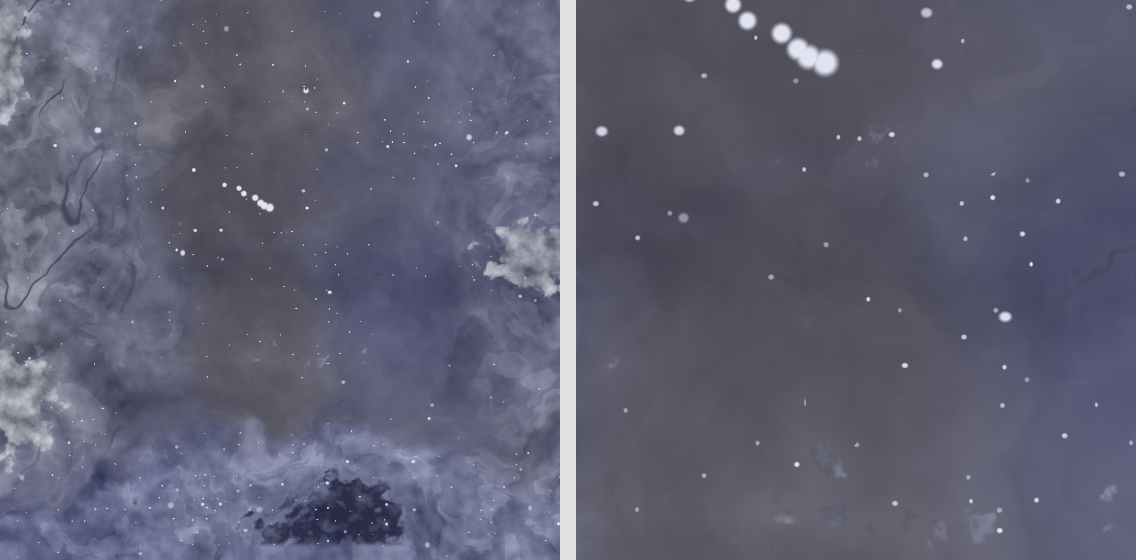
Left, the full canvas; right, a detail of the centre.
A Shadertoy shader for this texture:

```glsl
// A dim, dusty blue-grey rock wall: scraped pale stone at the left, a hazy mound below
// with a dark hollow, and scattered white glints. Soft masks warped by gradient noise
// blend the stone colours; cracks are thin contours of stretched noise.

vec2 hash2(vec2 p) {
    vec3 h = fract(vec3(p.xyx) * vec3(0.1031, 0.1030, 0.0973));
    h += dot(h, h.yzx + 33.33);
    return fract((h.xx + h.yz) * h.zy);
}

float gradientNoise(vec2 p) {
    vec2 cell = floor(p), f = fract(p);
    vec2 u = f * f * f * (f * (f * 6.0 - 15.0) + 10.0);
    float corner[4];
    for (int k = 0; k < 4; k++) {
        vec2 o = vec2(k & 1, k >> 1);
        float angle = 6.2832 * hash2(cell + o + 40.0).x;
        corner[k] = dot(vec2(cos(angle), sin(angle)), f - o);
    }
    return 1.4 * mix(mix(corner[0], corner[1], u.x), mix(corner[2], corner[3], u.x), u.y);
}

float fbm(vec2 p) {
    float sum = 0.0, amp = 0.5;
    for (int i = 0; i < 5; i++) {
        sum += amp * gradientNoise(p);
        p = mat2(1.6, 1.2, -1.2, 1.6) * p + 3.7;
        amp *= 0.5;
    }
    return sum;
}

float blob(vec2 p, vec2 centre, vec2 radius) {
    vec2 d = (p - centre) / radius;
    return exp(-dot(d, d));
}

// Thin dark contours running along a direction
float cracks(vec2 p, vec2 along, vec2 freq) {
    vec2 q = vec2(dot(p, vec2(along.y, -along.x)), dot(p, along)) * freq;
    float broken = smoothstep(0.0, 0.25, gradientNoise(q * 0.8 + 19.0));
    return broken * smoothstep(0.07, 0.01, abs(gradientNoise(q)));
}

// Small bright grains on three grids, gathered into loose clusters
float glints(vec2 p, float density) {
    float light = 0.0, scale = 14.0;
    for (int i = 0; i < 3; i++) {
        vec2 cell = floor(p * scale), f = fract(p * scale);
        vec2 where = hash2(cell + 71.0 * float(i)), kind = hash2(cell + 13.0 + 37.0 * float(i));
        vec2 d = (f - 0.25 - 0.5 * where) * vec2(1.0, 0.75 + 0.5 * kind.y);
        float radius = mix(0.05, 0.1, kind.y);
        float present = step(kind.x, density * (0.04 + 0.035 * float(i)));
        float grain = smoothstep(radius * 1.35, radius * 0.5, length(d));
        light = max(light, present * grain * mix(0.45, 1.0, where.y));
        scale *= 1.9;
    }
    return light;
}

// Beads of light along a slanted streak
float beadStreak(vec2 p) {
    float light = 0.0;
    for (int i = 0; i < 8; i++) {
        float t = float(i) / 7.0;
        vec2 jitter = hash2(vec2(i, 5)) - 0.5;
        vec2 centre = mix(vec2(0.35, 0.692), vec2(0.486, 0.633), sqrt(t)) + 0.01 * jitter;
        float radius = mix(0.0035, 0.0075, t);
        light = max(light, smoothstep(radius * 1.3, radius * 0.6, length(p - centre)));
    }
    return light;
}

void mainImage(out vec4 fragColor, in vec2 fragCoord) {
    vec2 p = fragCoord / iResolution.xy;
    vec2 warp = vec2(fbm(p * 5.0), fbm(p * 5.0 + 17.0));
    vec2 q = p + 0.13 * warp;
    float broad = fbm(p * 3.0 + 5.0), mottle = fbm(q * 9.0 + 2.0), grit = fbm(p * 30.0);

    // Regions
    float stone = smoothstep(0.40, 0.06, q.x) * smoothstep(0.10, 0.30, q.y);
    float ridge = 0.14 + 0.14 * exp(-pow((q.x - 0.56) / 0.22, 2.0));
    float mound = smoothstep(0.03, -0.04, q.y - ridge);
    float rightEdge = smoothstep(0.72, 1.0, q.x);
    float rough = clamp(0.15 + stone + 0.8 * mound + 0.7 * rightEdge, 0.0, 1.0);

    // Hazy base: brown-grey column inside bluer dust
    float brown = blob(q, vec2(0.45, 0.80), vec2(0.22, 0.42)) + 0.7 * blob(q, vec2(0.42, 0.42), vec2(0.12, 0.2));
    vec3 col = mix(vec3(0.355, 0.365, 0.475), vec3(0.325, 0.32, 0.36), clamp(brown + broad, 0.0, 1.0));
    col = mix(col, vec3(0.46, 0.47, 0.525), 0.75 * stone);
    col = mix(col, vec3(0.41, 0.425, 0.56), 0.85 * mound);
    col = mix(col, vec3(0.42, 0.43, 0.53), 0.4 * rightEdge);

    // Mottling, soft vertical bands and chipped flakes
    col += 0.11 * broad + (0.05 + 0.20 * rough) * mottle + 0.13 * rough * grit;
    col += 0.025 * gradientNoise(vec2(p.x * 13.0, p.y * 2.0));
    col += 0.07 * rough * smoothstep(0.06, 0.13, fbm(q * 13.0 + 8.0));

    // Hazy fibres sweeping over the lower left
    float fibre = gradientNoise(vec2(q.x * 5.0 + q.y * 4.0, q.y * 26.0 - q.x * 9.0));
    col += 0.10 * fibre * smoothstep(0.28, 0.15, p.y) * smoothstep(0.5, 0.2, p.x);

    // Cracks and shadows
    float crack = cracks(p + 0.06 * warp, vec2(0.5, 0.866), vec2(15.0, 4.5)) * stone;
    crack += 0.7 * cracks(q, vec2(0.9, 0.43), vec2(16.0, 6.0)) * blob(p, vec2(0.67, 0.54), vec2(0.09, 0.05));
    float shade = blob(q, vec2(0.23, 0.30), vec2(0.09, 0.06)) + 0.5 * blob(q, vec2(0.97, 0.24), vec2(0.1, 0.03));
    col = mix(col, vec3(0.20, 0.21, 0.28), clamp(0.65 * crack + 0.6 * shade, 0.0, 0.85));

    // Pale crusts
    float crust = blob(p, vec2(0.0, 0.88), vec2(0.06, 0.10)) + blob(p, vec2(0.02, 0.29), vec2(0.08, 0.11));
    crust += blob(p, vec2(0.96, 0.53), vec2(0.11, 0.07));
    crust = smoothstep(0.42, 0.60, crust + 0.6 * mottle + 0.6 * grit);
    col = mix(col, vec3(0.61, 0.62, 0.65) + 0.5 * grit, 0.75 * crust);

    // Dark hollow with crumbs, cut flat along its base
    float hollow = blob(p, vec2(0.61, 0.075), vec2(0.15, 0.075)) + 0.7 * mottle + 0.4 * grit;
    hollow = smoothstep(0.40, 0.58, hollow) * smoothstep(0.022, 0.034, p.y);
    col = mix(col, vec3(0.14, 0.15, 0.25) + 0.4 * max(grit, 0.0), 0.9 * hollow);

    // Glints
    float density = 0.5 + 3.0 * smoothstep(0.05, 0.35, fbm(p * 6.0 + 31.0)) + 0.8 * mound;
    float light = max(glints(p, density), beadStreak(p));
    col = mix(col, vec3(0.88, 0.89, 0.95), light);

    fragColor = vec4(clamp(col, 0.0, 1.0), 1.0);
}
```
